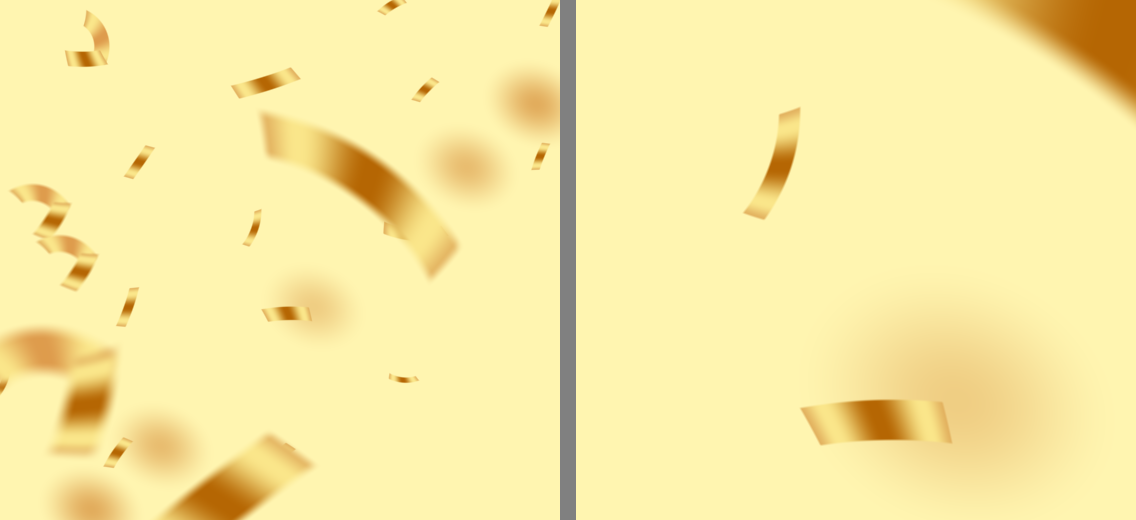
Left, the full canvas; right, a detail of the centre.
Reproduce this background procedurally as a Shadertoy shader.

```glsl
const vec3 CREAM  = vec3(1.00, 0.96, 0.69);
const vec3 SHINE  = vec3(0.98, 0.90, 0.54);
const vec3 TAN    = vec3(0.88, 0.68, 0.36);
const vec3 BRONZE = vec3(0.71, 0.40, 0.01);
const vec3 COPPER = vec3(0.87, 0.61, 0.30);

vec3 random3(float seed) {
    return fract(sin(seed * vec3(12.99, 78.23, 39.35) + vec3(1.7, 4.1, 2.9)) * 4375.85);
}

// Coordinates in a frame turned counterclockwise by angle
vec2 toLocal(vec2 p, float angle) {
    float c = cos(angle), s = sin(angle);
    return vec2(c * p.x + s * p.y, c * p.y - s * p.x);
}

// Straighten an arc of given curvature: x runs along it, y across
vec2 unbend(vec2 q, float curvature) {
    float side = curvature < 0.0 ? -1.0 : 1.0;
    float radius = 1.0 / max(abs(curvature), 0.05);
    vec2 spoke = vec2(q.x, q.y * side + radius);
    return vec2(atan(spoke.x, spoke.y) * radius, side * (length(spoke) - radius));
}

// Metallic sheen: dark core, bright bands, tan ends
vec3 foil(float along, vec3 core) {
    float d = abs(along);
    vec3 sheen = mix(core, SHINE, smoothstep(0.02, 0.34, d));
    return mix(sheen, TAN, smoothstep(0.36, 0.52, d));
}

// Foil strip centred at the local origin, curving by turn radians in all
vec3 paintRibbon(vec3 base, vec2 q, vec2 size, float turn, float blur, vec3 core) {
    vec2 strip = unbend(q, turn / size.x);
    strip.x += 0.35 * strip.y;
    float soft = max(blur, 1.0 / iResolution.y);
    vec2 cover = smoothstep(vec2(soft), vec2(-soft), abs(strip) - 0.5 * size);
    return mix(base, foil(strip.x / size.x, core), cover.x * cover.y);
}

// Curled streamer: each turn is a copper arch with a dark hanging tail
vec3 paintStreamer(vec3 base, vec2 q, float size, int turns, float blur) {
    for (int i = 0; i < turns; i++) {
        vec2 arch = q - float(i) * size * vec2(0.75, -0.70);
        vec2 tail = toLocal(arch - size * vec2(0.31, -0.39), -1.80);
        base = paintRibbon(base, arch, size * vec2(1.0, 0.29), 1.6, blur, COPPER);
        base = paintRibbon(base, tail, size * vec2(0.72, 0.29), 0.3, blur, BRONZE);
    }
    return base;
}

// Far out-of-focus flake
vec3 paintFlake(vec3 base, vec2 q, vec2 radius, float strength) {
    float glow = smoothstep(1.0, 0.0, length(q / radius));
    return mix(base, mix(TAN, COPPER, 0.4), glow * strength);
}

void mainImage(out vec4 fragColor, in vec2 fragCoord) {
    vec2 p = fragCoord / iResolution.y;
    vec2 canvas = vec2(iResolution.x / iResolution.y, 1.0);
    vec3 color = CREAM;

    // Defocused flakes along the diagonal, bunched near its ends
    for (int i = 0; i < 5; i++) {
        float k = float(i);
        vec2 centre = mix(vec2(0.957, 0.80), vec2(0.163, 0.02), smoothstep(0.0, 4.0, k));
        float strength = mix(0.50, 0.92, abs(k - 2.0) * 0.5);
        paintFlake(color, p, vec2(1.0), 0.0);
        color = paintFlake(color, toLocal(p - centre * canvas, -0.4), vec2(0.11, 0.088), strength);
    }

    // Small crisp confetti spread by a low-discrepancy sequence
    for (int i = 0; i < 14; i++) {
        float k = float(i);
        vec3 rnd = random3(k + 1.0);
        vec2 centre = fract(vec2(0.70, 0.99) + k * vec2(0.7549, 0.5698)) * canvas;
        float len = mix(0.045, 0.125, rnd.x);
        vec2 size = len * vec2(1.0, mix(0.18, 0.34, rnd.z * rnd.z));
        float turn = mix(-0.9, 0.5, rnd.z);
        vec2 q = toLocal(p - centre, mix(-0.1, 1.5, rnd.y));
        color = paintRibbon(color, q, size, turn, 0.001, BRONZE);
    }

    // Streamers up the left side, shrinking and sharpening with height
    for (int i = 0; i < 3; i++) {
        float k = float(i);
        vec2 centre = vec2(0.084 + 0.055 * k * (k - 1.0), 0.326 + 0.30 * k);
        float size = 0.10 + 0.17 * exp(-3.0 * k);
        vec2 q = toLocal(p - centre, -0.33 * k * k);
        color = paintStreamer(color, q, size, 1 + i % 2, 0.018 * exp(-1.5 * k));
    }

    // Large near ribbons, slightly out of focus
    for (int i = 0; i < 2; i++) {
        float k = float(i);
        vec2 centre = vec2(0.709, 0.655) - k * vec2(0.285, 0.62);
        vec2 size = mix(vec2(0.44, 0.08), vec2(0.34, 0.10), k);
        vec2 q = toLocal(p - centre, -0.62 + 1.28 * k);
        color = paintRibbon(color, q, size, 0.85 - 0.75 * k, 0.012, BRONZE);
    }

    fragColor = vec4(color, 1.0);
}
```
